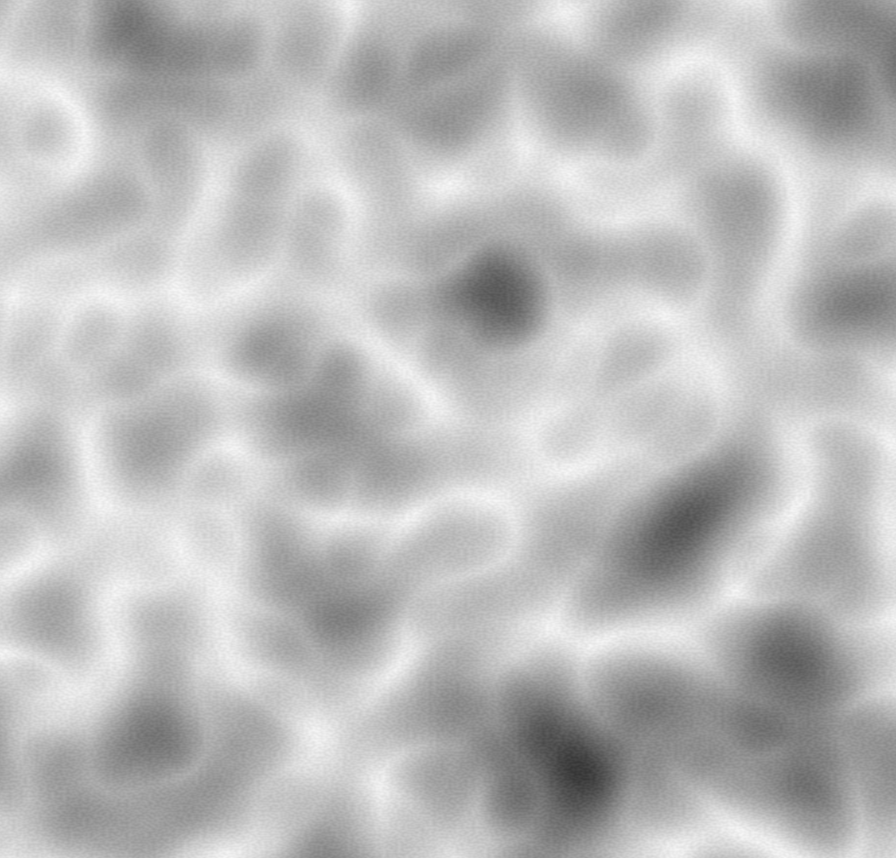
Write a Shadertoy shader that draws this texture.

```glsl
// Soft grey turbulence: bright, glowing ridges wind between smoky dark hollows.
// Folded gradient noise is summed over a few rotated octaves; each zero crossing
// becomes a ridge. A faint, slightly streaked grain lies on top.

#define BASE_CELLS   4.0    // noise cells across the canvas width
#define OCTAVES      3
#define OCTAVE_GAIN  0.5    // strength of the second octave
#define RIPPLE_GAIN  0.16   // further drop for the finest octave
#define RIDGE_SOFT   0.026  // rounding of the ridge crests
#define RIDGE_GREY   0.945  // brightness on the crests
#define HOLLOW_DEPTH 0.92   // darkening away from the crests
#define GRAIN_CELLS  vec2(230.0, 370.0)
#define GRAIN_AMOUNT 0.055
#define SEED         41.0

const float TAU = 6.28319;

// Integer hash of a lattice point, from 0 to 1
float hash(vec2 cell) {
    uvec2 q = uvec2(ivec2(cell)) * 1664525u + 1013904223u;
    q.x += q.y * 1664525u;
    q.y += q.x * 1664525u;
    q ^= q >> 16u;
    q.x += q.y * 1664525u;
    q.x ^= q.x >> 16u;
    return float(q.x >> 8u) / exp2(24.0);
}

// Slope contribution of one lattice corner
float corner(vec2 cell, vec2 offset, vec2 f) {
    float angle = TAU * hash(cell + offset);
    return dot(vec2(cos(angle), sin(angle)), f - offset);
}

// Gradient noise with a quintic fade, centred on zero
float gradientNoise(vec2 p) {
    vec2 cell = floor(p);
    vec2 f = p - cell;
    vec2 fade = f * f * f * (f * (f * 6.0 - 15.0) + 10.0);
    float low  = mix(corner(cell, vec2(0, 0), f), corner(cell, vec2(1, 0), f), fade.x);
    float high = mix(corner(cell, vec2(0, 1), f), corner(cell, vec2(1, 1), f), fade.x);
    return mix(low, high, fade.y);
}

// Absolute value with a rounded crease
float softFold(float x) {
    return sqrt(x * x + RIDGE_SOFT * RIDGE_SOFT) - RIDGE_SOFT;
}

// Sum of folded octaves: zero on the ridges, larger in the hollows
float turbulence(vec2 p) {
    const mat2 turn = mat2(0.8, 0.6, -0.6, 0.8);
    float sum = 0.0;
    float gain = 1.0;
    for (int i = 0; i < OCTAVES; i++) {
        sum += gain * softFold(gradientNoise(p));
        p = turn * p * 2.0 + SEED;
        gain *= i == 0 ? OCTAVE_GAIN : RIPPLE_GAIN;
    }
    return sum;
}

void mainImage(out vec4 fragColor, in vec2 fragCoord) {
    vec2 uv = fragCoord / iResolution.x;

    // Ridges and hollows
    float grey = RIDGE_GREY - HOLLOW_DEPTH * turbulence(uv * BASE_CELLS + SEED);

    // Fine grain
    grey += GRAIN_AMOUNT * gradientNoise(uv * GRAIN_CELLS + SEED);

    fragColor = vec4(vec3(clamp(grey, 0.0, 1.0)), 1.0);
}
```
